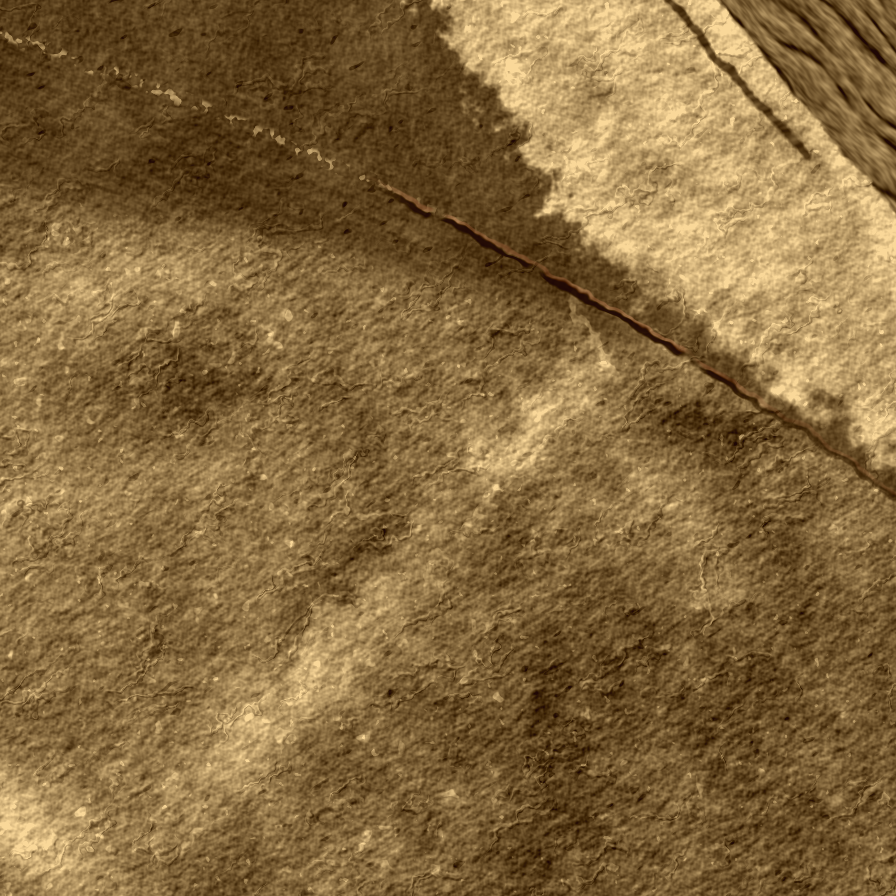
A Shadertoy shader for this texture:

```glsl
vec2 hash2(vec2 p) {
    vec3 q = fract(vec3(p.xyx) * vec3(0.1031, 0.1030, 0.0973));
    q += dot(q, q.yzx + 33.33);
    return fract((q.xx + q.yz) * q.zy);
}
float gradDot(vec2 cell, vec2 corner, vec2 f) {
    float a = 6.2832 * hash2(cell + corner).x;
    return dot(vec2(cos(a), sin(a)), f - corner);
}
// Gradient noise, about -0.7 to 0.7
float noise(vec2 p) {
    vec2 i = floor(p), f = p - i, e = vec2(0.0, 1.0);
    vec2 u = f * f * f * (f * (f * 6.0 - 15.0) + 10.0);
    return mix(mix(gradDot(i, e.xx, f), gradDot(i, e.yx, f), u.x),
               mix(gradDot(i, e.xy, f), gradDot(i, e.yy, f), u.x), u.y);
}
float fbm(vec2 p, int octaves) {
    float sum = 0.0, amp = 1.0;
    for (int i = 0; i < octaves; i++) {
        sum += amp * noise(p);
        p = mat2(1.6, 1.2, -1.2, 1.6) * p + 17.3;
        amp *= 0.6;
    }
    return sum;
}
vec2 rotate(vec2 p, float a) {
    return vec2(cos(a) * p.x + sin(a) * p.y, cos(a) * p.y - sin(a) * p.x);
}
// Fibres stretched along an angle
float streaks(vec2 p, float angle, vec2 freq) {
    vec2 q = rotate(p, angle);
    q.y += 0.008 * noise(q * 14.0);
    return noise(q * freq + 40.0) + 0.8 * noise(q * freq * 2.1 + 90.0);
}
// Thin broken lines where stretched noise crosses zero
float creases(vec2 p, float angle, vec2 freq) {
    vec2 q = rotate(p, angle) * freq;
    float n = noise(q) + 0.35 * noise(q * 2.3 + 9.0);
    return (1.0 - smoothstep(0.02, 0.11, abs(n))) * smoothstep(0.0, 0.25, noise(q * 0.6 + 31.0));
}
float flakes(vec2 p, float freq, float level) {
    return smoothstep(level, level + 0.16, noise(p * freq) + 0.5 * noise(p * freq * 2.3 + 5.0));
}
float blob(vec2 p, vec2 center, float angle, vec2 size) {
    vec2 q = rotate(p - center, angle) / size;
    return exp(-dot(q, q));
}
float segment(vec2 p, vec2 a, vec2 b) {
    vec2 d = b - a;
    return length(p - a - d * clamp(dot(p - a, d) / dot(d, d), 0.0, 1.0));
}
float line(float dist, float width) {
    return 1.0 - smoothstep(width * 0.4, width * 1.3, abs(dist));
}
vec3 ochre(float tone) {
    return vec3(tone, tone * 0.95 - 0.085, max(tone * 0.78 - 0.165, 0.02));
}
// Long contoured fibres in the corner
float woodTone(vec2 p) {
    vec2 q = rotate(p, -0.8);
    float phase = 230.0 * q.y + 10.0 * fbm(q * vec2(5.0, 12.0), 2);
    float groove = pow(0.5 + 0.5 * sin(phase), 6.0) * smoothstep(-0.35, 0.15, noise(q * vec2(14.0, 40.0)));
    return 0.5 + 0.07 * sin(phase + 1.8) - 0.32 * groove + 0.22 * streaks(p, -0.8, vec2(40.0, 150.0));
}

void mainImage(out vec4 fragColor, in vec2 fragCoord) {
    vec2 p = fragCoord / iResolution.xy;
    float cloud = fbm(p * 6.0, 5), mottle = fbm(p * 24.0 + 8.0, 4);
    vec2 w = p + 0.03 * vec2(mottle, cloud);
    float above = p.y - 0.955 + 0.31 * p.x + 0.2 * p.x * p.x + 0.007 * fbm(p * 25.0, 3);

    // Lower slope with bright ridges and dark hollows
    float slope = 0.52 + 0.15 * cloud + 0.09 * mottle;
    slope += 0.18 * blob(w, vec2(0.47, 0.39), 0.85, vec2(0.28, 0.025));
    slope += 0.19 * blob(w, vec2(0.31, 0.22), 0.8, vec2(0.16, 0.075));
    slope += 0.22 * blob(w, vec2(0.61, 0.53), 0.6, vec2(0.12, 0.035));
    slope += 0.18 * blob(w, vec2(0.76, 0.43), -0.9, vec2(0.12, 0.035));
    slope += 0.36 * blob(w, vec2(0.01, 0.09), -0.6, vec2(0.08, 0.045));
    slope += 0.22 * blob(w, vec2(0.02, 0.42), 0.5, vec2(0.13, 0.06));
    slope += 0.15 * blob(w, vec2(0.15, 0.69), 0.2, vec2(0.18, 0.04));
    slope -= 0.13 * blob(w, vec2(0.72, 0.17), 0.5, vec2(0.36, 0.24));
    slope -= 0.16 * blob(w, vec2(0.22, 0.55), 0.5, vec2(0.09, 0.03));
    slope -= 0.14 * blob(w, vec2(0.36, 0.33), 0.7, vec2(0.12, 0.035));
    slope -= 0.17 * blob(w, vec2(0.79, 0.52), -0.1, vec2(0.09, 0.03));

    // Shadow band that narrows along the crack
    float width = mix(0.155, 0.03, smoothstep(0.0, 0.75, p.x));
    float band = smoothstep(-width - 0.03, -width + 0.025, above + 0.03 * cloud + 0.02 * mottle);
    band *= 1.0 - smoothstep(0.66, 0.76, p.x);
    float tone = mix(slope, 0.33 + 0.09 * cloud + 0.04 * mottle, band * 0.94);
    float grain = mix(streaks(p, 0.55, vec2(36.0, 130.0)), streaks(p, -0.42, vec2(12.0, 100.0)) * 0.8, band);

    // Dark wall and pale wall over the crack
    float upper = smoothstep(-0.002, 0.002, above);
    float pale = smoothstep(-0.015, 0.02, p.x - 0.47 - 0.68 * (1.0 - p.y) + 0.06 * mottle);
    pale *= smoothstep(0.015, 0.065, above + 0.04 * mottle);
    float paleTone = 0.81 + 0.18 * cloud + 0.15 * mottle - 0.2 * blob(w, vec2(0.74, 0.81), 0.6, vec2(0.08, 0.04));
    paleTone -= 0.25 * blob(w, vec2(0.75, 0.68), -0.5, vec2(0.09, 0.03)) + 0.2 * blob(w, vec2(0.65, 0.89), 1.2, vec2(0.04, 0.02));
    tone = mix(tone, mix(0.36 + 0.08 * cloud + 0.03 * mottle, paleTone, pale), upper);
    float wallGrain = mix(streaks(p, 1.75, vec2(25.0, 90.0)) * 0.6, streaks(p, 0.45, vec2(30.0, 95.0)), pale);
    grain = mix(grain, wallGrain, upper);

    // Raking light over fine relief and creases
    float shade = max(band, upper) * (1.0 - pale);
    vec2 lit = vec2(-0.0018, 0.0026);
    float relief = fbm(p * 80.0, 3) - fbm((p + lit) * 80.0, 3);
    float crease = creases(w, 0.6, vec2(16.0, 42.0)) - creases(w + 1.3 * lit, 0.6, vec2(16.0, 42.0));
    float fine = 0.15 * grain + 0.18 * relief + 0.12 * crease + 0.12 * noise(p * 210.0);
    tone += fine * mix(1.0, 0.65, shade);

    // Pale veins and clustered flakes
    float vein = min(segment(w, vec2(0.65, 0.66), vec2(0.675, 0.57)), segment(w, vec2(0.78, 0.37), vec2(0.785, 0.3)) + 0.004);
    tone += 0.2 * line(vein, 0.008);
    tone += 0.15 * line(segment(w, vec2(0.19, 0.02), vec2(0.66, 0.55)), 0.005) * smoothstep(-0.2, 0.3, mottle);
    float cluster = smoothstep(0.0, 0.4, mottle + 0.3 * cloud + 0.25 - 0.45 * p.x);
    tone += (1.0 - 0.8 * shade) * (0.2 * flakes(p, 85.0, 0.48) + 0.2 * cluster * flakes(p, 48.0, 0.36));
    tone -= 0.14 * flakes(rotate(p, 0.6) * vec2(0.5, 1.0) + 7.0, 75.0, 0.45);

    // Crack with a warm, crumbling lip
    float open = smoothstep(0.4, 0.47, p.x) * smoothstep(-0.3, 0.0, noise(p * 28.0) + 0.12);
    open *= 1.0 - 0.5 * smoothstep(0.8, 0.86, p.x);
    float crumbs = line(above - 0.006, 0.008) * flakes(p, 75.0, 0.1);
    tone += 0.32 * crumbs * (1.0 - smoothstep(0.35, 0.6, p.x));
    float lip = line(above - 0.006, 0.003) * open;
    tone = mix(tone, 0.55 + 0.4 * mottle, lip * 0.6);
    tone = mix(tone, 0.11, line(above, 0.004 + 0.004 * noise(p * 30.0)) * open * 0.9);

    // Grooved ledge and wooden corner
    float edge = dot(p - vec2(0.80, 1.0), vec2(0.77, 0.64)) + 0.006 * mottle;
    float groove = segment(p + 0.004 * mottle, vec2(0.745, 1.0), vec2(0.9, 0.825));
    tone += 0.1 * line(edge + 0.012, 0.015);
    tone = mix(tone, 0.27 + 0.2 * grain, line(groove, 0.005) * 0.9);
    tone = mix(tone, woodTone(p), smoothstep(-0.002, 0.003, edge));
    fragColor = vec4(clamp(ochre(clamp(tone, 0.12, 0.98)) + vec3(0.04, -0.02, -0.01) * lip, 0.0, 1.0), 1.0);
}
```
